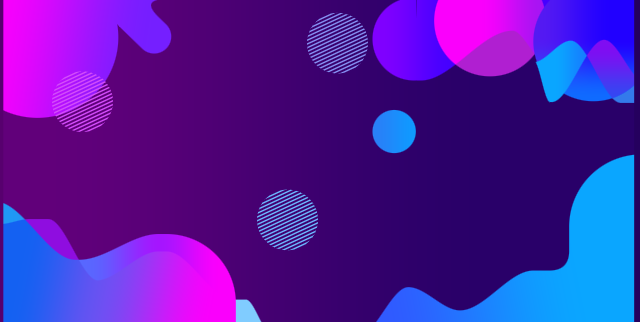
Reproduce this background procedurally as a WebGL 2 fragment shader.

```glsl
#version 300 es
precision highp float;
// Liquid neon blobs, hatched discs and waves on a deep purple gradient.
uniform vec2 u_resolution;
out vec4 outColor;

const vec2 CANVAS = vec2(768.0, 388.0);   // layout units, y pointing down
const vec2 FRAME = vec2(4.0, 761.0);      // left and right limit of the shapes
const float HATCH_STEP = 4.1;
const float HATCH_HALF = 0.85;
const vec2 HATCH_NORMAL = vec2(0.42, 0.907);
const float HATCH_RADIUS = 36.5;

const vec3 PLUM = vec3(0.38, 0.0, 0.48);
const vec3 INDIGO = vec3(0.16, 0.0, 0.41);
const vec3 MAGENTA = vec3(0.98, 0.0, 0.99);
const vec3 VIOLET = vec3(0.46, 0.12, 1.0);
const vec3 ORCHID = vec3(0.69, 0.12, 0.82);
const vec3 ULTRAMARINE = vec3(0.13, 0.0, 1.0);
const vec3 AZURE = vec3(0.08, 0.38, 0.95);
const vec3 CYAN = vec3(0.04, 0.65, 1.0);
const vec3 ICE = vec3(0.5, 0.8, 1.0);

float ramp(float a, float b, float x) { return smoothstep(a, b, x); }

float circle(vec2 p, vec2 center, float radius) { return length(p - center) - radius; }

float capsule(vec2 p, vec2 a, vec2 b, float radius) {
    vec2 axis = b - a;
    float t = clamp(dot(p - a, axis) / dot(axis, axis), 0.0, 1.0);
    return length(p - a - t * axis) - radius;
}

float smoothUnion(float a, float b, float k) {
    float h = max(k - abs(a - b), 0.0) / k;
    return min(a, b) - 0.25 * k * h * h;
}

// Smooth-edged coverage of a signed field
float cover(float d) { return clamp(0.5 - d / max(fwidth(d), 1e-4), 0.0, 1.0); }

void paint(inout vec3 color, vec3 ink, float d) { color = mix(color, ink, cover(d)); }

void hatchDisc(inout vec3 color, vec2 p, vec2 center, vec3 ink) {
    float pixel = CANVAS.y / u_resolution.y;
    float stripe = abs(fract(dot(p - center, HATCH_NORMAL) / HATCH_STEP) - 0.5) * HATCH_STEP;
    float d = max(stripe - HATCH_HALF, circle(p, center, HATCH_RADIUS));
    color = mix(color, ink, clamp(0.5 - d / pixel, 0.0, 1.0));
}

void topLeft(inout vec3 color, vec2 p) {
    float arm = capsule(p, vec2(150.0, 10.0), vec2(185.0, 44.0), 20.5);
    arm = smoothUnion(arm, p.y + 1.0, 22.0);
    float d = min(circle(p, vec2(45.0), 97.0), arm);
    paint(color, mix(MAGENTA, VIOLET, ramp(-10.0, 190.0, p.x + 0.15 * p.y)), d);
}

void topRight(inout vec3 color, vec2 p) {
    // Violet blob whose lower edge swings up into an arch
    float arch = 97.0 - 60.0 * ramp(505.0, 615.0, p.x) + 38.0 * ramp(615.0, 655.0, p.x);
    float violet = p.x < 500.0 ? circle(p, vec2(497.0, 47.0), 50.0) : p.y - arch;
    paint(color, mix(vec3(0.5, 0.0, 1.0), vec3(0.27, 0.0, 1.0), ramp(455.0, 545.0, p.x)), violet);

    // Magenta disc, dimmed below the arch
    vec3 pink = mix(MAGENTA, vec3(0.65, 0.08, 0.95), ramp(575.0, 655.0, p.x));
    pink = mix(ORCHID, pink, cover(p.y - arch));
    paint(color, pink, circle(p, vec2(588.0, 25.0), 67.0));

    // Two crossing waves around the blue disc
    float crest = 75.0 - 26.0 * ramp(640.0, 685.0, p.x) + 75.0 * ramp(685.0, 745.0, p.x);
    float trough = 72.0 + 51.0 * ramp(640.0, 660.0, p.x)
                 - 75.0 * ramp(662.0, 725.0, p.x) + 52.0 * ramp(725.0, 775.0, p.x);
    float disc = circle(p, vec2(712.0, 50.0), 72.0);
    float purple = max(max(trough - p.y, p.y - crest), 700.0 - p.x);
    float cyan = max(max(crest - p.y, p.y - trough), 642.0 - p.x);
    paint(color, vec3(0.2, 0.48, 0.92), purple);
    vec3 blue = mix(vec3(0.33, 0.1, 0.95), ULTRAMARINE, ramp(645.0, 735.0, p.x));
    paint(color, mix(blue, vec3(0.06, 0.42, 1.0), ramp(45.0, 120.0, p.y)), disc);
    vec3 haze = mix(vec3(0.5, 0.05, 0.95), vec3(0.2, 0.28, 0.95), ramp(55.0, 122.0, p.y));
    paint(color, haze, max(purple, disc));
    paint(color, mix(CYAN, vec3(0.08, 0.5, 1.0), ramp(665.0, 705.0, p.x)), cyan);
}

void bottomLeft(inout vec3 color, vec2 p) {
    // Rear wave, running from violet to pale ice
    float rear = 270.0 - 6.0 * ramp(0.0, 35.0, p.x) + 74.0 * ramp(58.0, 118.0, p.x)
               - 35.0 * ramp(115.0, 190.0, p.x) + 58.0 * ramp(200.0, 280.0, p.x)
               + 40.0 * ramp(295.0, 325.0, p.x);
    paint(color, mix(vec3(0.56, 0.05, 0.88), ICE, ramp(150.0, 270.0, p.x)), rear - p.y);

    // Front wave with a rounded right shoulder
    float front = 243.0 + 70.0 * ramp(-5.0, 90.0, p.x) - 31.0 * ramp(95.0, 190.0, p.x);
    vec2 corner = max(p - vec2(200.0, 365.0), vec2(0.0, -1e3));
    corner.y = max(-corner.y, 0.0);
    float d = p.x < 200.0 ? front - p.y : length(corner) - 83.0;
    vec3 single = mix(vec3(0.12, 0.6, 0.96), vec3(0.35, 0.4, 1.0), ramp(10.0, 110.0, p.x));
    single = mix(single, vec3(0.65, 0.08, 1.0), ramp(105.0, 195.0, p.x));
    single = mix(single, MAGENTA, ramp(190.0, 265.0, p.x));
    float flow = p.x + 0.2 * (p.y - 340.0);
    vec3 shared = mix(AZURE, vec3(0.42, 0.32, 0.95), ramp(20.0, 135.0, flow));
    shared = mix(shared, MAGENTA, ramp(115.0, 265.0, flow));
    paint(color, mix(single, shared, cover(rear - p.y)), d);
}

void bottomRight(inout vec3 color, vec2 p) {
    float hills = 405.0 - 59.0 * ramp(430.0, 490.0, p.x) + 28.0 * ramp(490.0, 552.0, p.x)
                - 48.0 * ramp(552.0, 640.0, p.x);
    float cliff = capsule(p, vec2(770.0, 273.0), vec2(770.0, 420.0), 87.0);
    float d = smoothUnion(hills - p.y, cliff, 24.0);
    paint(color, mix(vec3(0.19, 0.35, 1.0), CYAN, ramp(440.0, 705.0, p.x - 0.2 * (p.y - 350.0))), d);
}

void main() {
    vec2 uv = gl_FragCoord.xy / u_resolution;
    vec2 p = vec2(uv.x, 1.0 - uv.y) * CANVAS;
    vec3 ground = mix(PLUM, INDIGO, ramp(40.0, 600.0, p.x));
    vec3 color = ground;

    topLeft(color, p);
    topRight(color, p);
    bottomLeft(color, p);
    bottomRight(color, p);

    // Floating discs
    paint(color, mix(vec3(0.16, 0.5, 0.97), vec3(0.06, 0.6, 1.0), ramp(447.0, 499.0, p.x)),
          circle(p, vec2(473.0, 158.5), 26.0));
    hatchDisc(color, p, vec2(99.0, 122.5), vec3(0.83, 0.3, 0.98));
    hatchDisc(color, p, vec2(405.0, 52.0), vec3(0.52, 0.56, 0.95));
    hatchDisc(color, p, vec2(345.0, 265.0), vec3(0.42, 0.72, 1.0));

    // Plain side margins
    color = mix(ground * 0.9, color, cover(max(FRAME.x - p.x, p.x - FRAME.y)));
    outColor = vec4(color, 1.0);
}
```
